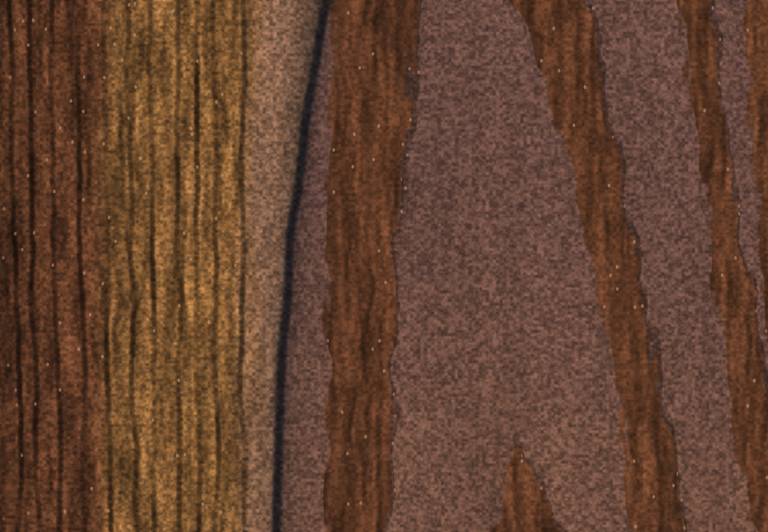
This texture is drawn by a Shadertoy shader. Its source:

```glsl
// Embossed walnut wood: golden and purple-brown planes with rough fibrous bands.

const vec3 PLUM   = vec3(0.405, 0.283, 0.250);
const vec3 ROSE   = vec3(0.430, 0.300, 0.245);
const vec3 BARK   = vec3(0.355, 0.215, 0.140);
const vec3 GOLD   = vec3(0.500, 0.345, 0.195);
const vec3 TAN    = vec3(0.545, 0.395, 0.300);
const vec3 INK    = vec3(0.085, 0.085, 0.105);
const vec3 GLINT  = vec3(0.760, 0.590, 0.460);

float hash(vec2 p) {
    vec3 q = fract(vec3(p.xyx) * 0.1031);
    q += dot(q, q.yzx + 33.33);
    return fract((q.x + q.y) * q.z);
}

float noise(vec2 p) {
    vec2 i = floor(p), f = fract(p);
    f = f * f * (3.0 - 2.0 * f);
    float low = mix(hash(i), hash(i + vec2(1, 0)), f.x);
    float high = mix(hash(i + vec2(0, 1)), hash(i + vec2(1, 1)), f.x);
    return mix(low, high, f.y);
}

float fbm(vec2 p) {
    float sum = 0.0, gain = 0.5;
    for (int i = 0; i < 4; i++) {
        sum += gain * noise(p);
        p = p * 2.03 + 17.7;
        gain *= 0.5;
    }
    return sum / 0.9375;
}

// Parabola through its values at the bottom, middle and top.
float curve(float y, float bottom, float middle, float top) {
    return bottom * (1.0 - y) * (1.0 - 2.0 * y)
         + middle * 4.0 * y * (1.0 - y) + top * y * (2.0 * y - 1.0);
}

// Soft-edged interval between two curves.
float strip(float x, float left, float right, float blur) {
    return smoothstep(left - blur, left + blur, x)
         * (1.0 - smoothstep(right - blur, right + blur, x));
}

// All raised fibrous bands of the right-hand side.
float bands(float x, float y) {
    float blur = 0.0025;
    float wide = strip(x, curve(y, 0.427, 0.426, 0.435),
                          curve(y, 0.505, 0.515, 0.543), blur);
    float slant = strip(x, curve(y, 0.820, 0.772, 0.670),
                           curve(y, 0.895, 0.830, 0.765), blur);
    float narrow = strip(x, curve(y, 0.977, 0.930, 0.885),
                            curve(y, 1.050, 0.968, 0.930), blur);
    float corner = smoothstep(-blur, blur, x - curve(y, 1.040, 0.992, 0.965));
    float centre = 0.685 - 0.09 * y;
    float spread = 0.045 * (1.0 - y / 0.17);
    float tongue = strip(x, centre - spread, centre + spread, blur)
                 * smoothstep(0.0, 0.004, spread);
    return max(max(max(wide, slant), max(narrow, corner)), tongue);
}

// Ragged vertical ridges, lit from one side.
float fibre(vec2 p) {
    p.x += 0.012 * (noise(p * vec2(14.0, 11.0)) - 0.5)
         + 0.006 * (noise(p * vec2(45.0, 32.0)) - 0.5);
    return 0.65 * noise(p * vec2(95.0, 9.0)) + 0.35 * noise(p * vec2(130.0, 26.0) + 40.0);
}

// Dark wandering pores along the left-hand planks.
float pores(float x, float y) {
    float dark = 0.0;
    for (int i = 0; i < 11; i++) {
        float id = float(i);
        float path = 0.008 + 0.031 * id + 0.014 * (hash(vec2(id, 3.0)) - 0.5)
                   + 0.016 * (1.0 - y) * (1.0 - id / 11.0)
                   + 0.012 * (fbm(vec2(id * 9.1, y * 7.0)) - 0.5);
        float strength = 0.35 + 0.65 * noise(vec2(id * 5.3, y * 6.0));
        dark = max(dark, strength * (1.0 - smoothstep(0.0008, 0.0055, abs(x - path))));
    }
    return dark;
}

// Sparse small bright flecks.
float flecks(vec2 p, float rarity) {
    vec2 grid = p * vec2(85.0, 65.0), cell = floor(grid);
    vec2 spot = 0.3 + 0.4 * vec2(hash(cell + 5.0), hash(cell + 9.0));
    float disc = 1.0 - smoothstep(0.12, 0.32, length(fract(grid) - spot));
    return disc * step(rarity, hash(cell));
}

void mainImage(out vec4 fragColor, in vec2 fragCoord) {
    vec2 uv = fragCoord / iResolution.xy;
    vec2 p = fragCoord / iResolution.y;
    float x = uv.x, y = uv.y;

    // Ragged outlines, shared by every band
    float ragged = x + 0.016 * (noise(p * vec2(50.0, 13.0)) - 0.5)
                     + 0.010 * (noise(p * vec2(90.0, 40.0)) - 0.5);
    float seam = curve(y, 0.360, 0.376, 0.423) + 0.004 * (noise(vec2(3.0, y * 9.0)) - 0.5);
    float leftSide = 1.0 - smoothstep(-0.004, 0.004, x - seam);
    float band = bands(ragged, y);
    float shade = bands(ragged - 0.005, y) * (1.0 - band);

    // Smooth planes and the golden plank
    float warmth = smoothstep(0.75, 0.1, y + 0.5 * abs(x - 0.62)) + 0.5 * (fbm(p * 4.0) - 0.5);
    vec3 plane = mix(PLUM, ROSE, clamp(warmth, 0.0, 1.0));
    plane *= 0.9 + 0.2 * fbm(p * vec2(28.0, 1.8));
    float goldEdge = x + 0.04 * (fbm(p * vec2(18.0, 3.0)) - 0.5);
    vec3 plank = mix(BARK * 1.03, GOLD, smoothstep(0.115, 0.165, goldEdge));
    plank = mix(plank, TAN, smoothstep(0.305, 0.345, goldEdge));
    plank *= 0.86 + 0.28 * fbm(p * vec2(22.0, 2.0) + 8.0);
    vec3 colour = mix(mix(plane, BARK, band), plank, leftSide);

    // Fibres, pores and relief shadows
    float rough = max(band, leftSide * (1.0 - 0.75 * smoothstep(0.30, 0.34, x)));
    float ridge = fibre(p);
    colour *= 1.0 + rough * 0.85 * (ridge - 0.5);
    colour *= 1.0 - 0.55 * pores(x, y) * leftSide * (1.0 - smoothstep(0.325, 0.345, x));
    colour *= 1.0 - 0.30 * shade * (1.0 - leftSide);

    // Inky seam with a soft shadow that widens towards the top
    float away = x - seam;
    float halo = exp(-abs(away) / (away < 0.0 ? 0.009 + 0.018 * y * y : 0.010));
    colour = mix(colour, INK, 0.62 * halo);
    colour = mix(colour, INK, 0.75 * (1.0 - smoothstep(0.002, 0.009, abs(away))));

    // Pebbled skin and flecks of light
    float pebble = 0.65 * noise(p * vec2(155.0, 175.0)) + 0.35 * noise(p * 260.0 + 31.0);
    colour *= 1.0 + mix(0.75, 0.55, band) * (pebble - 0.5);
    float gleam = flecks(p, 0.965) * rough + flecks(p + 7.3, 0.86) * shade;
    colour = mix(colour, GLINT, 0.6 * clamp(gleam, 0.0, 1.0));

    // Dim lower left corner
    colour *= 1.0 - 0.35 * exp(-x * 28.0) * (1.0 - 0.6 * y);
    fragColor = vec4(clamp(colour, 0.0, 1.0), 1.0);
}
```
